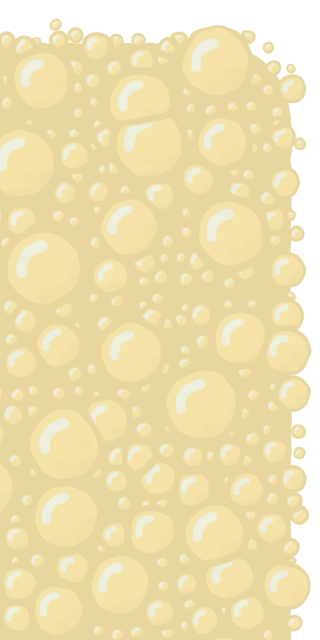
Write a WebGL 2 fragment shader that draws this texture.

```glsl
#version 300 es
precision highp float;
// Creamy foam: packed glossy bubbles of three sizes against a white background.
uniform vec2 u_resolution;
out vec4 fragColor;

const float BIG = 0.27, MEDIUM = 0.135, SMALL = 0.068;

vec3 hash3(vec3 p) {
    p = fract(p * vec3(0.1031, 0.1030, 0.0973));
    p += dot(p, p.yxz + 33.33);
    return fract((p.xxy + p.yxx) * p.zyx);
}

float noise(vec2 p, float seed) {
    vec2 i = floor(p), f = fract(p);
    f = f * f * (3.0 - 2.0 * f);
    float a = hash3(vec3(i, seed)).x, b = hash3(vec3(i + vec2(1, 0), seed)).x;
    float c = hash3(vec3(i + vec2(0, 1), seed)).x, d = hash3(vec3(i + 1.0, seed)).x;
    return mix(mix(a, b, f.x), mix(c, d, f.x), f.y);
}

// Depth below the rounded upper right border of the foam
float foamDepth(vec2 p) {
    return 0.3 - length(max(p - vec2(0.665, 1.62), 0.0));
}

vec2 neighbor(int i) { return vec2(i % 3 - 1, i / 3 - 1); }

// A bubble is (center, radius); a negative radius means none
vec3 candidate(vec2 cell, float size, float seed) {
    vec3 h = hash3(vec3(cell, seed));
    vec2 center = (cell + 0.5 + (h.xy - 0.5) * 0.58) * size;
    float radius = size * mix(0.28, 0.48, h.z);
    return vec3(center, min(radius, foamDepth(center) + 0.035 * h.x));
}

float gapTo(vec3 bubble, vec2 p) {
    return bubble.z > 0.0 ? distance(bubble.xy, p) - bubble.z : 1.0;
}

vec3 bigBubble(vec2 cell) {
    vec3 b = candidate(cell, BIG, 7.0);
    if (b.z < 0.07) b.z = -1.0;
    return b;
}

// Smaller bubbles grow only into the room left by larger ones
vec3 mediumBubble(vec2 cell) {
    vec3 b = candidate(cell, MEDIUM, 23.0);
    vec2 home = floor(b.xy / BIG);
    for (int i = 0; i < 9; i++)
        b.z = min(b.z, gapTo(bigBubble(home + neighbor(i)), b.xy) + 0.022);
    if (b.z < 0.032) b.z = -1.0;
    return b;
}

vec3 smallBubble(vec2 cell) {
    vec3 b = candidate(cell, SMALL, 41.0);
    vec2 home = floor(b.xy / BIG);
    for (int i = 0; i < 9; i++)
        b.z = min(b.z, gapTo(bigBubble(home + neighbor(i)), b.xy) + 0.011);
    if (b.z < 0.014) return vec3(b.xy, -1.0);
    home = floor(b.xy / MEDIUM);
    for (int i = 0; i < 9; i++)
        b.z = min(b.z, gapTo(mediumBubble(home + neighbor(i)), b.xy) + 0.011);
    if (b.z < 0.014) b.z = -1.0;
    return b;
}

float smoothMin(float a, float b, float k) {
    float h = max(k - abs(a - b), 0.0) / k;
    return min(a, b) - h * h * k * 0.25;
}

void main() {
    vec2 p = gl_FragCoord.xy / u_resolution.x;
    float aa = max(0.75 / u_resolution.x, 0.0015);
    p += (vec2(noise(p * 32.0, 3.0), noise(p * 32.0, 5.0)) - 0.5) * 0.006;

    // Gather nearby bubbles and find the owner by power distance
    vec3 bubbles[27];
    vec3 own = vec3(p, 0.05);
    float best = 9.0, cover = foamDepth(p) - 0.055;
    for (int i = 0; i < 9; i++) {
        bubbles[i] = bigBubble(floor(p / BIG) + neighbor(i));
        bubbles[i + 9] = mediumBubble(floor(p / MEDIUM) + neighbor(i));
        bubbles[i + 18] = smallBubble(floor(p / SMALL) + neighbor(i));
    }
    for (int i = 0; i < 27; i++) {
        vec3 b = bubbles[i];
        if (b.z < 0.0) continue;
        vec2 d = p - b.xy;
        float power = dot(d, d) - b.z * b.z;
        cover = max(cover, b.z - length(d));
        if (power < best) { best = power; own = b; }
    }

    // Distance to the rim and to the flat walls shared with neighbors
    vec2 q = p - own.xy;
    float r = own.z, edge = best < 8.0 ? r - length(q) : -1.0;
    for (int i = 0; i < 27; i++) {
        vec3 b = bubbles[i];
        float apart = distance(b.xy, own.xy);
        if (b.z < 0.0 || apart < 0.0001) continue;
        vec2 d = p - b.xy;
        float wall = (dot(d, d) - b.z * b.z - best) / (2.0 * apart);
        edge = smoothMin(edge, wall, 0.22 * r);
    }
    float inner = edge - min(0.0095, 0.32 * r);

    // Body with brushed shade at the lower right
    float brush = noise(p * vec2(26.0, 38.0), 9.0) - 0.5;
    float shade = smoothstep(0.3, 0.75, dot(q, vec2(0.6, -0.8)) / r + brush * 0.6);
    vec3 body = mix(vec3(0.96, 0.89, 0.66), vec3(0.94, 0.87, 0.64), shade * 0.75);
    vec3 color = mix(vec3(0.905, 0.845, 0.625), body, smoothstep(-aa, aa, inner));

    // Curved highlight at the upper left
    vec2 a = vec2(abs(dot(q, vec2(0.6, 0.8))), dot(q, vec2(-0.8, 0.6)));
    vec2 tip = vec2(0.75, 0.66);
    float arc = 0.56 * (r - 0.007);
    float glint = tip.y * a.x > tip.x * a.y ? length(a - tip * arc) : abs(length(a) - arc);
    glint = max(glint - 0.11 * r - 0.0028, 0.003 - inner);
    color = mix(color, vec3(0.93, 0.94, 0.87), smoothstep(aa, -aa, glint));

    fragColor = vec4(mix(vec3(1.0), color, smoothstep(-aa, aa, cover)), 1.0);
}
```
